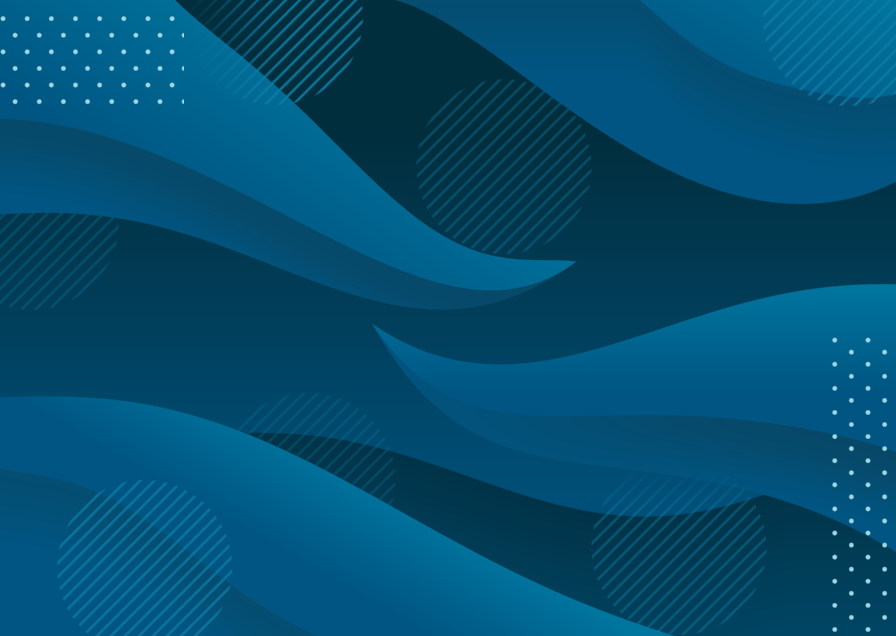
Write a WebGL 1 fragment shader that draws this background.

```glsl
precision highp float;
uniform vec2 u_resolution;

// Canvas units: the lower left is (0, 0), the upper right is CANVAS
const vec2 CANVAS = vec2(7.68, 5.46);
const vec3 NIGHT = vec3(0.005, 0.180, 0.240);
const vec3 HAZE = vec3(0.0, 0.310, 0.470);
const vec3 HOLLOW_TOP = vec3(0.005, 0.200, 0.280);
const vec3 HOLLOW_LOW = vec3(0.0, 0.270, 0.390);
const vec3 BLUE = vec3(0.0, 0.335, 0.510);
const vec3 BRIGHT = vec3(0.0, 0.460, 0.620);
const vec3 SHADE = vec3(0.030, 0.280, 0.400);
const vec3 STRIPE = vec3(0.050, 0.490, 0.650);
const vec3 DOT = vec3(0.620, 0.840, 0.890);
const float DISC_RADIUS = 0.75;
const float STRIPE_GAP = 0.085;
const float STRIPE_HALF = 0.011;
const vec2 DOT_GAP = vec2(0.207, 0.1425);
const float DOT_RADIUS = 0.02;

float px; // size of one pixel in canvas units

// Smooth curve through six heights spaced evenly from x0 to x1, flat outside
float curve(float x, float x0, float x1, vec3 a, vec3 b) {
  float t = 5.0 * clamp((x - x0) / (x1 - x0), 0.0, 1.0);
  float y = 0.0;
  for (int i = 0; i < 6; i++) {
    float fi = float(i);
    float w = 1.0;
    for (int j = 0; j < 6; j++) {
      float fj = float(j);
      if (j != i) w *= (t - fj) / (fi - fj);
    }
    vec3 k = i < 3 ? a : b;
    float m = i < 3 ? fi : fi - 3.0;
    y += w * (m < 0.5 ? k.x : m < 1.5 ? k.y : k.z);
  }
  return y;
}

// Coverage where d is positive
float cover(float d) {
  return clamp(0.5 + d / (1.3 * px), 0.0, 1.0);
}

// Coverage between two heights; vanishes where they meet
float between(float y, float low, float high) {
  return max(cover(high - y) - cover(low - y), 0.0);
}

// Disc filled with diagonal stripes
float stripes(vec2 p, vec2 center) {
  vec2 q = p - center;
  float s = abs(mod((q.x - q.y) * 0.7071, STRIPE_GAP) - 0.5 * STRIPE_GAP);
  return cover(STRIPE_HALF - s) * cover(DISC_RADIUS - length(q));
}

// Staggered rows of dots
float dots(vec2 q) {
  float row = floor(q.y / DOT_GAP.y + 0.5);
  q.x += 0.5 * DOT_GAP.x * mod(row, 2.0);
  vec2 cell = (fract(q / DOT_GAP + 0.5) - 0.5) * DOT_GAP;
  return cover(DOT_RADIUS - length(cell));
}

// Fold of a wave: shaded beneath its crest, blue further down
vec3 fold(float depth, float shade) {
  return mix(BLUE, SHADE, shade * (1.0 - smoothstep(0.0, 0.75, depth)));
}

// Lit face of a wave
vec3 face(float from, float to, float t) {
  return mix(BLUE, BRIGHT, clamp((t - from) / (to - from), 0.0, 1.0));
}

void main() {
  vec2 p = gl_FragCoord.xy / u_resolution * CANVAS;
  px = CANVAS.y / u_resolution.y;
  float x = p.x, y = p.y;

  // Backdrop and the hollow below the middle band
  vec3 c = mix(HAZE, NIGHT, clamp((y - 1.2) / 3.1, 0.0, 1.0));
  float band = curve(x, 2.0, 6.75, vec3(1.74, 1.68, 1.41), vec3(1.11, 1.04, 1.28));
  vec3 hollow = mix(HOLLOW_TOP, HOLLOW_LOW, clamp((band - y) / 1.2, 0.0, 1.0));
  c = mix(c, hollow, cover(band - y));

  // Faint discs behind the waves
  c = mix(c, STRIPE, 0.38 * stripes(p, vec2(4.32, 4.03)));
  c = mix(c, STRIPE, 0.30 * stripes(p, vec2(0.27, 3.55)));
  c = mix(c, STRIPE, 0.25 * stripes(p, vec2(2.64, 1.34)));

  // Upper left wave
  float high = curve(x, 1.48, 4.94, vec3(5.48, 4.89, 4.24), vec3(3.60, 3.26, 3.215));
  float mid = curve(x, 0.0, 4.94, vec3(4.44, 4.26, 3.85), vec3(3.35, 2.99, 3.215));
  float low = curve(x, 0.0, 4.94, vec3(3.62, 3.59, 3.32), vec3(2.95, 2.81, 3.215));
  c = mix(c, fold(mid - y, 0.9), between(y, low, high));
  c = mix(c, face(3.9, 5.7, dot(p, vec2(0.55, 0.83))), between(y, mid, high));

  // Upper right wave
  low = curve(x, 3.25, 7.68, vec3(5.49, 5.06, 4.42), vec3(3.92, 3.71, 3.90));
  mid = curve(x, 5.45, 7.68, vec3(5.49, 5.11, 4.85), vec3(4.71, 4.63, 4.66));
  c = mix(c, fold(mid - y, 0.6), cover(y - low));
  c = mix(c, face(7.0, 8.6, dot(p, vec2(0.5, 0.87))), cover(y - mid));

  // Right wave
  high = curve(x, 3.19, 7.68, vec3(2.68, 2.34, 2.43), vec3(2.71, 2.95, 3.02));
  mid = curve(x, 3.19, 7.68, vec3(2.68, 1.97, 1.89), vec3(1.89, 1.80, 1.58));
  low = curve(x, 3.19, 7.68, vec3(2.68, 1.73, 1.48), vec3(1.36, 1.14, 0.72));
  c = mix(c, fold(mid - y, smoothstep(3.0, 7.2, x) * 0.8 + 0.15), between(y, low, high));
  c = mix(c, face(2.1, 3.0, y), between(y, mid, high));

  // Lower left wave
  high = curve(x, 0.0, 5.9, vec3(2.05, 2.00, 1.63), vec3(1.01, 0.40, -0.04));
  mid = curve(x, 0.0, 2.8, vec3(1.44, 1.33, 1.08), vec3(0.67, 0.26, -0.04));
  c = mix(c, fold(mid - y, 0.6), cover(high - y));
  c = mix(c, face(1.85, 2.75, dot(p, vec2(0.5, 0.87))), between(y, mid, high));

  // Clear discs on top
  c = mix(c, STRIPE, 0.85 * smoothstep(1.5, 2.5, x) * stripes(p, vec2(2.36, 5.31)));
  c = mix(c, STRIPE, 0.75 * stripes(p, vec2(1.24, 0.59)));
  c = mix(c, STRIPE, 0.45 * smoothstep(1.5, 1.0, y) * stripes(p, vec2(5.82, 0.76)));
  c = mix(c, STRIPE, 0.75 * stripes(p, vec2(7.29, 5.30)));

  // Dot panels
  float corner = step(x, 1.58) * step(4.52, y) * step(y, 5.38);
  float side = step(7.08, x) * step(y, 2.6);
  c = mix(c, DOT, corner * dots(vec2(x - 1.475, 5.30 - y)));
  c = mix(c, DOT, side * dots(vec2(y - 2.54, x - 7.155)));

  gl_FragColor = vec4(c, 1.0);
}
```
